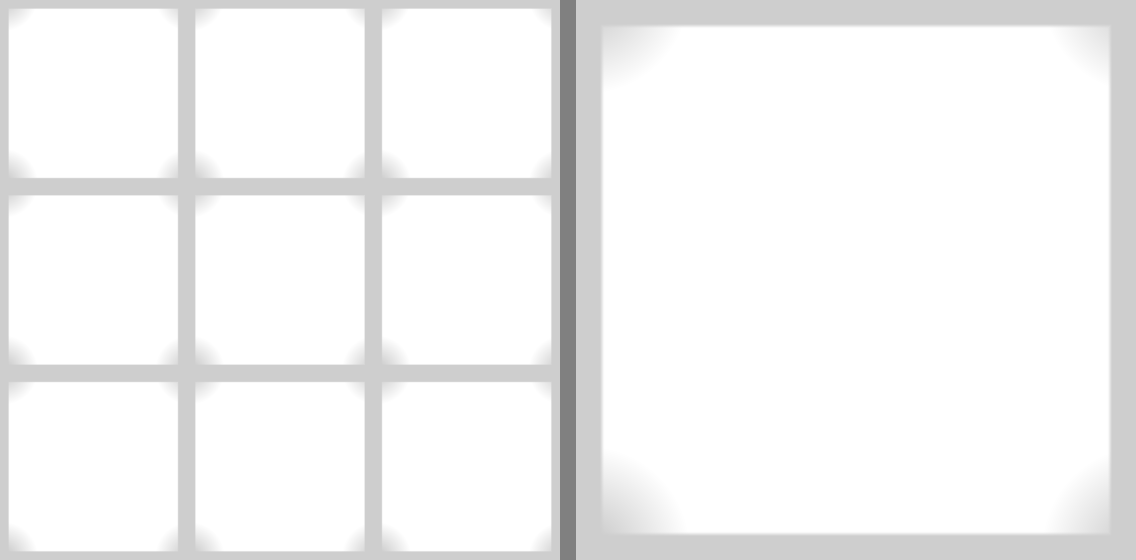
Left: the whole. Right: its middle third, enlarged.
Reproduce this pattern procedurally as a WebGL 1 fragment shader.

```glsl
precision highp float;

uniform vec2 u_resolution;

const float REPEATS = 3.0;
const vec3 GROUT_COLOR = vec3(0.808);
const vec3 TILE_COLOR = vec3(1.0);

// Signed distance to a centred square, negative inside
float squareDistance(vec2 p, float halfSide) {
  vec2 d = abs(p) - halfSide;
  return length(max(d, 0.0)) + min(max(d.x, d.y), 0.0);
}

// Offset from the nearest grid crossing, shifted by a fraction of a cell
vec2 fromCrossing(vec2 cell, vec2 shift) {
  return fract(cell - shift + 0.5) - 0.5;
}

// Round shade that fades linearly from its centre to its rim
float roundShade(vec2 p, float radius) {
  return clamp(1.0 - length(p) / radius, 0.0, 1.0);
}

// Coverage of a shape with an edge of the given softness
float coverage(float dist, float softness) {
  return 1.0 - smoothstep(-softness, softness, dist);
}

void main() {
  vec2 cell = gl_FragCoord.xy / u_resolution * REPEATS;
  float pixel = REPEATS / min(u_resolution.x, u_resolution.y);

  // Tile face with smudges gathered at the grout crossings
  float smudge = roundShade(fromCrossing(cell, vec2(0.0176)), 0.186);
  vec3 face = TILE_COLOR - 0.24 * smudge;

  // Square tile with a slightly soft rim, set in flat grout
  float tileDistance = squareDistance(fract(cell) - 0.5, 0.4535);
  float tile = coverage(tileDistance, max(0.005, 0.75 * pixel));

  gl_FragColor = vec4(mix(GROUT_COLOR, face, tile), 1.0);
}
```
